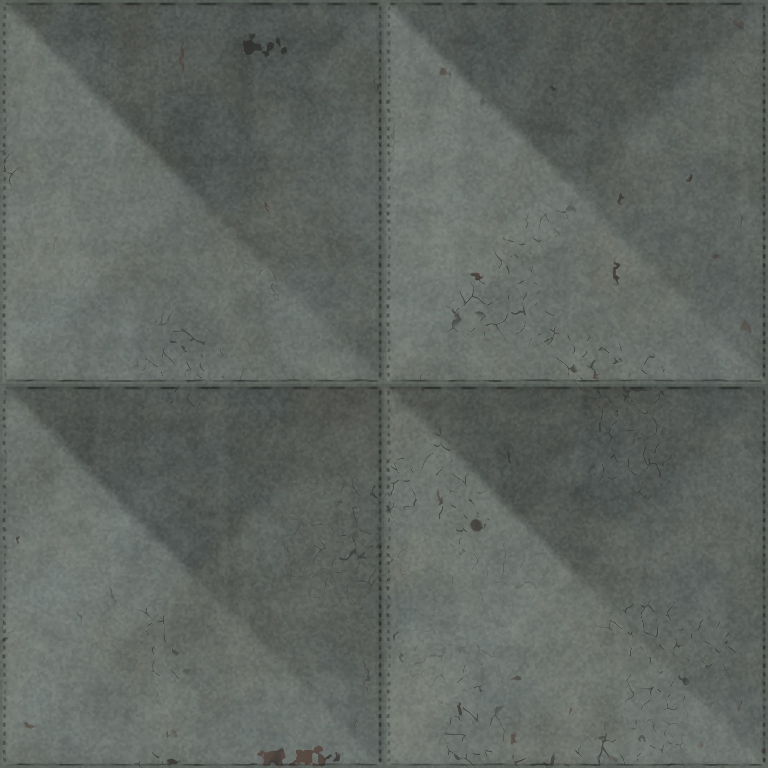
Reproduce this texture procedurally as a three.js fragment shader.

```glsl
// Two by two worn grey-green metal panels, each pressed into a shallow pyramid, with stitched seams.
varying vec2 vUv;

vec2 hash2(vec2 p) {
  vec3 q = fract(p.xyx * vec3(0.1031, 0.1030, 0.0973));
  q += dot(q, q.yzx + 33.33);
  return fract((q.xx + q.yz) * q.zy);
}

// Cellular noise: x = blended cell value, y = nearest cell value, z = distance to a cell border
vec3 cellular(vec2 p) {
  vec2 cell = floor(p);
  float sum = 0.0, weights = 0.0, near = 9.0, second = 9.0, value = 0.0;
  for (int j = -1; j <= 1; j++) {
    for (int i = -1; i <= 1; i++) {
      vec2 id = cell + vec2(float(i), float(j));
      float d = length(id + hash2(id) - p);
      float h = hash2(id + 71.0).x;
      float w = exp(-5.0 * d * d);
      sum += w * h;
      weights += w;
      if (d < near) { second = near; near = d; value = h; }
      else second = min(second, d);
    }
  }
  return vec3(sum / weights, value, second - near);
}

// Layered sines that bend straight outlines
vec2 wobble(vec2 p) {
  return 0.008 * sin(p.yx * 37.0 + vec2(0.0, 2.0))
       + 0.004 * sin(p.yx * 91.0 + p * 40.0)
       + 0.0015 * sin(p.yx * 270.0 + p * 110.0 + 1.0);
}

// Soft-edged line of the given half width
float line(float d, float width) {
  return 1.0 - smoothstep(width * 0.4, width * 1.6, abs(d));
}

// Four pyramid faces: left is the lightest, top the darkest
float pyramid(vec2 q) {
  float upper = smoothstep(-0.022, 0.028, q.x + q.y);
  float right = smoothstep(-0.035, 0.035, q.x - q.y);
  return mix(mix(0.459, 0.430, right), mix(0.352, 0.380, right), upper) - 0.040 * q.y;
}

// Paint chips and short upright scratches, denser towards the bottom
float chips(vec2 uv, vec2 ragged) {
  float mask = 0.0;
  for (int i = 0; i < 44; i++) {
    float n = float(i);
    vec2 r = hash2(vec2(n, 7.3));
    vec2 s = hash2(vec2(n, 41.7));
    vec2 center = vec2(r.x, pow(r.y, 1.6));
    vec2 size = mod(n, 3.0) < 1.0
      ? vec2(0.003 + 0.007 * s.x, 0.002 + 0.006 * s.y)
      : vec2(0.0012 + 0.0012 * s.x, 0.004 + 0.018 * s.y * s.y);
    float d = length((uv - center + ragged) / size);
    mask = max(mask, (1.0 - smoothstep(0.6, 1.25, d)) * (0.3 + 0.7 * s.x));
  }
  return mask;
}

// Round falloff around a center
float cluster(vec2 uv, vec2 center, vec2 tightness) {
  vec2 d = (uv - center) * tightness;
  return exp(-dot(d, d));
}

void main() {
  vec2 uv = vUv;
  vec2 panel = floor(uv * 2.0);
  vec2 bent = uv + wobble(uv);
  float broad = cellular(uv * 6.0 + 3.0).x - 0.5;
  float medium = cellular(bent * 27.0).x - 0.5;
  float fine = cellular(uv * 85.0).x - 0.5;
  float fineB = cellular(uv * 120.0 + 40.0).x - 0.5;
  float grain = cellular(uv * 270.0).x - 0.5;
  float patches = cellular(bent * 19.0 + 0.25 * vec2(fine, fineB) + 9.0).y - 0.5;
  float streaks = cellular(uv * vec2(4.0, 55.0)).x + cellular(uv * vec2(70.0, 5.0)).x - 1.0;

  // Faces with mottling
  float shade = pyramid(fract(uv * 2.0) - 0.5 + 0.15 * wobble(uv));
  shade += 0.012 * (panel.x - 0.5) + 0.035 * broad + 0.038 * medium + 0.012 * patches;
  shade += 0.016 * fine + 0.014 * fineB + 0.058 * grain + 0.020 * streaks;
  vec3 color = shade * vec3(0.945, 1.0, 0.955);
  float tint = cellular(bent * 16.0 + 20.0).x - 0.5 + 0.4 * fine;
  color += tint * vec3(0.014, 0.0, -0.014);

  // Sparse hairline cracks in a few regions
  vec3 cracks = cellular((bent + 0.004 * vec2(fine, fineB)) * vec2(44.0, 32.0) + 5.0);
  float region = smoothstep(0.68, 0.82, cellular(uv * 9.0 + 31.0).x - 0.20 * (uv.y - 0.4));
  region = max(region, cluster(uv, vec2(0.45, 0.29), vec2(13.0, 12.0)));
  float broken = smoothstep(0.0, 0.18, fineB + 0.4 * fine);
  float crack = (1.0 - smoothstep(0.01, 0.075, cracks.z)) * region * broken;
  color = mix(color, vec3(0.20, 0.20, 0.19), 0.65 * crack);

  // Bare and rusted spots, with larger clusters at the bottom edge and near the top
  vec2 ragged = 0.008 * vec2(fine + 0.4 * grain, fineB);
  float rust = chips(uv, ragged);
  float low = cluster(uv, vec2(0.40, 0.012), vec2(15.0, 55.0));
  rust = max(rust, smoothstep(0.42, 0.58, low * (0.55 + fine + 1.3 * fineB + 0.4 * grain)));
  vec3 rustColor = mix(vec3(0.19, 0.17, 0.155), vec3(0.31, 0.235, 0.205), smoothstep(-0.25, 0.25, medium + fine));
  color = mix(color, rustColor, 0.75 * rust);
  float top = cluster(uv, vec2(0.34, 0.938), vec2(26.0, 50.0));
  color = mix(color, vec3(0.17, 0.17, 0.16), 0.75 * smoothstep(0.42, 0.62, top * (0.4 + 1.2 * fine + 1.6 * fineB)));

  // Raised seam strips, measured from the nearest panel border
  vec2 seam = (fract(uv * 2.0 + 0.5) - 0.5) * 0.5;
  vec2 off = abs(seam);
  float edge = min(off.x, off.y);
  color *= 1.0 - 0.05 * (1.0 - smoothstep(0.004, 0.014, edge));
  vec3 stripColor = vec3(0.360, 0.390, 0.365) * (1.0 + 0.06 * fine + 0.12 * grain);
  color = mix(color, stripColor, 0.7 * (1.0 - smoothstep(0.0020, 0.0045, edge)));

  // Short stitches beside the vertical seams
  float stitch = smoothstep(-0.5, 0.8, cos(6.2832 * uv.y * 90.0 + 0.6 * sin(uv.y * 70.0)));
  float stitched = line(seam.x + 0.0050, 0.0018) * (0.25 + 0.70 * stitch)
                 + line(seam.x - 0.0062 + 0.003 * fine, 0.0018) * 0.60 * stitch;
  stitched *= smoothstep(0.005, 0.009, off.y) * (0.85 + 0.8 * fine);

  // Long dashes beside the horizontal seams
  float phase = 6.2832 * uv.x * 18.0 + 0.9 * sin(uv.x * 31.0);
  float slots = line(seam.y - 0.0044 + 0.001 * fine, 0.0012) * (0.40 + 0.45 * smoothstep(-0.4, 0.7, cos(phase + 2.0)))
              + line(seam.y + 0.0052, 0.0016) * (0.10 + 0.90 * smoothstep(-0.3, 0.7, cos(phase)));
  slots *= smoothstep(0.006, 0.011, off.x) * (0.9 + 0.6 * fineB);
  color = mix(color, vec3(0.145, 0.160, 0.150), 0.75 * clamp(max(stitched, slots), 0.0, 1.0));

  gl_FragColor = vec4(color, 1.0);
}
```
